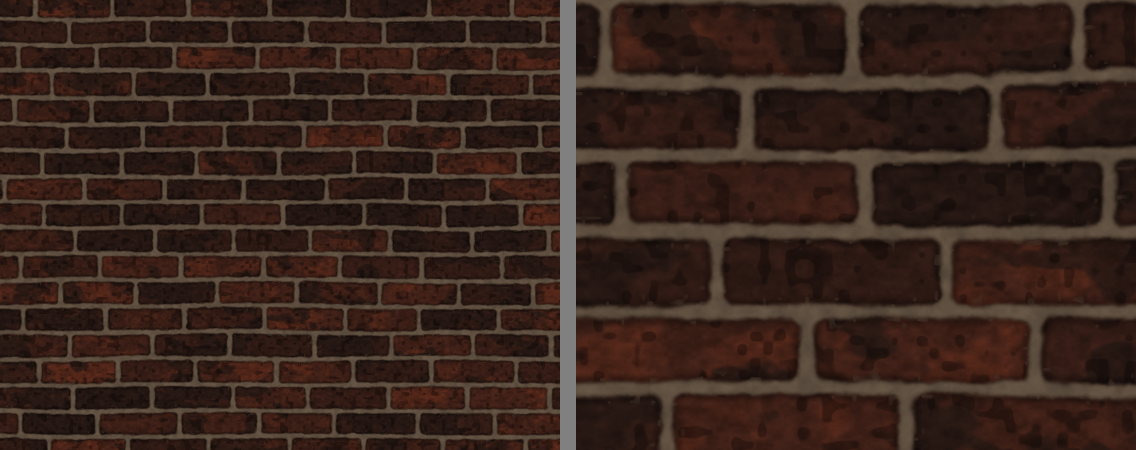
Left: the whole. Right: its middle third, enlarged.
This texture is drawn by a WebGL 1 fragment shader. Its source:

```glsl
precision highp float;
// Dark, weathered brick wall in an uneven running bond with taupe mortar.

uniform vec2 u_resolution;

// Layout: lengths below are in units of one course height
const float BRICKS_ACROSS = 7.04;
const float COURSES_DOWN = 17.25;
const float TOP_CROP = 0.25;       // hidden part of the top course
const float BRICK_PITCH = 3.03;    // joint-to-joint length
const float JOINT_HALF = 0.095;    // half the mortar width
const float JOINT_JITTER = 0.13;   // sideways shift of upright joints
const float COURSE_WOBBLE = 0.13;
const float CORNER_RADIUS = 0.12;
const float EDGE_WEAR = 0.10;

// Colours
const vec3 SOOT = vec3(0.125, 0.083, 0.068);
const vec3 CLAY = vec3(0.205, 0.108, 0.083);
const vec3 RUST = vec3(0.275, 0.135, 0.095);
const vec3 EMBER = vec3(0.355, 0.160, 0.100);
const vec3 MORTAR = vec3(0.375, 0.315, 0.255);
const vec3 MORTAR_SHADE = vec3(0.270, 0.210, 0.165);

float hash(vec2 p) {
  vec3 h = fract(p.xyx * 0.1031);
  h += dot(h, h.yzx + 33.33);
  return fract((h.x + h.y) * h.z);
}

float noise(vec2 p) {
  vec2 i = floor(p);
  vec2 f = fract(p);
  f = f * f * (3.0 - 2.0 * f);
  float low = mix(hash(i), hash(i + vec2(1.0, 0.0)), f.x);
  float high = mix(hash(i + vec2(0.0, 1.0)), hash(i + 1.0), f.x);
  return mix(low, high, f.y);
}

float fbm(vec2 p) {
  float sum = 0.0;
  float weight = 0.533;
  for (int i = 0; i < 4; i++) {
    sum += weight * noise(p);
    p = p * 2.03 + 17.3;
    weight *= 0.5;
  }
  return sum;
}

// Sideways start of a course: half-brick bond with a slow drift
float courseShift(float row) {
  float drift = 0.34 + 0.17 * cos(0.885 * (row - 7.1)) - 0.10 * cos(0.37 * row);
  return drift + 0.5 * mod(row, 2.0);
}

// Position of an upright joint along its course
float jointAt(float index, float row) {
  return index * BRICK_PITCH + (hash(vec2(index + 31.0, row + 7.0)) - 0.5) * 2.0 * JOINT_JITTER;
}

float roundedBox(vec2 p, vec2 halfSize) {
  vec2 e = abs(p) - halfSize + CORNER_RADIUS;
  return length(max(e, 0.0)) + min(max(e.x, e.y), 0.0) - CORNER_RADIUS;
}

vec3 brickColor(vec2 q, vec2 id, float depth) {
  float tone = hash(id + 3.7);
  vec2 seed = vec2(hash(id + 11.0), hash(id + 23.0)) * 60.0;
  float mottle = fbm(q * vec2(1.1, 1.7) + seed);
  float burn = fbm(q * vec2(0.85, 1.3) + seed.yx + 9.0);
  vec3 color = mix(mix(SOOT, CLAY, 0.5), RUST, smoothstep(0.0, 1.1, tone));
  color = mix(color, CLAY, 0.35);

  // Glowing patches, then sooty patches with crisp borders
  float glow = smoothstep(0.48, 0.66, mottle) * smoothstep(0.25, 0.95, tone);
  color = mix(color, EMBER, 0.65 * glow);
  float sootLevel = mix(0.42, 0.62, tone);
  color = mix(color, SOOT, 0.68 * smoothstep(sootLevel, sootLevel + 0.07, burn));

  // Gritty surface, pits and darkened rim
  float grit = fbm(q * vec2(7.0, 9.0) + seed);
  color *= 0.72 + 0.56 * grit;
  color *= 1.0 - 0.3 * smoothstep(0.66, 0.80, noise(q * 6.0 + seed));
  color *= mix(0.70, 1.0, smoothstep(0.0, 0.13, depth));

  // Pale chips close to the rim
  float chip = smoothstep(0.80, 0.92, noise(q * 11.0 + seed.yx));
  return mix(color, MORTAR_SHADE, 0.55 * chip * smoothstep(0.2, 0.0, depth));
}

void main() {
  vec2 uv = gl_FragCoord.xy / u_resolution;
  vec2 q = vec2(uv.x * BRICKS_ACROSS * BRICK_PITCH, (1.0 - uv.y) * COURSES_DOWN + TOP_CROP);
  float pixel = COURSES_DOWN / u_resolution.y;

  // Locate the brick
  float y = q.y + (noise(q * vec2(0.35, 0.7)) - 0.5) * COURSE_WOBBLE;
  float row = floor(y);
  float x = q.x - courseShift(row) * BRICK_PITCH;
  float index = floor(x / BRICK_PITCH);
  index += step(jointAt(index + 1.0, row), x) - step(x, jointAt(index, row));
  float left = jointAt(index, row);
  float right = jointAt(index + 1.0, row);
  vec2 id = vec2(index + 40.0, row + 5.0);

  // Worn outline
  vec2 local = vec2(x - 0.5 * (left + right), y - row - 0.5);
  float dist = roundedBox(local, vec2(0.5 * (right - left), 0.5) - JOINT_HALF);
  dist += (fbm(q * 3.5 + 5.0) - 0.5) * EDGE_WEAR;

  // Mortar and brick
  vec3 mortar = mix(MORTAR_SHADE, MORTAR, smoothstep(-0.01, 0.07, dist));
  mortar *= 0.82 + 0.32 * fbm(q * 6.0 + 40.0);
  float soft = max(pixel, 0.035);
  float cover = smoothstep(soft, -soft, dist);
  gl_FragColor = vec4(mix(mortar, brickColor(q, id, -dist), cover), 1.0);
}
```
